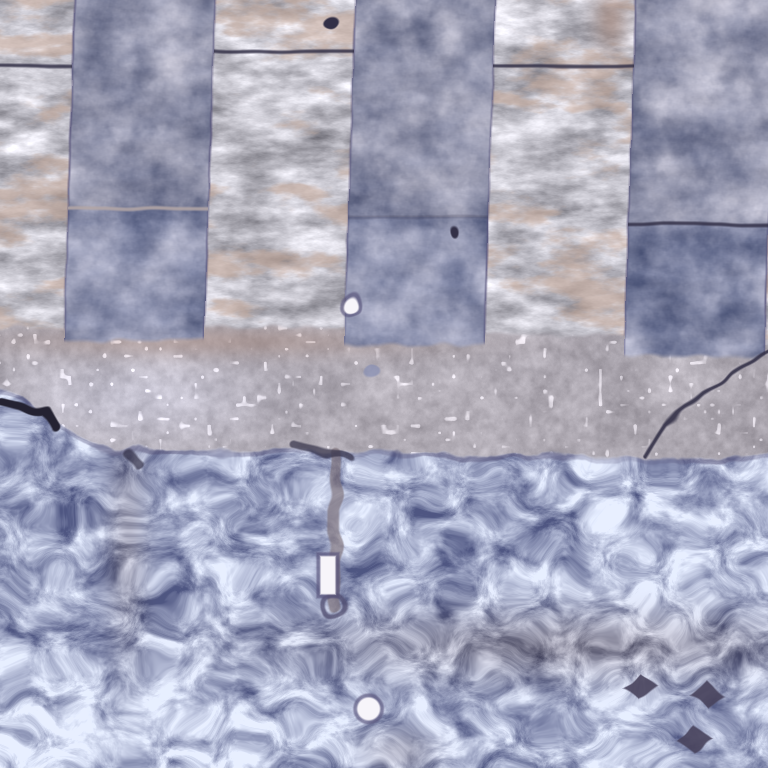
Write a three.js fragment shader that draws this texture.

```glsl
#define COLUMN_WIDTH 0.1825
#define COLUMN_START 0.0977
#define COLUMN_LEAN 0.033
#define SOFT 0.0018
#define PALE_TILE vec3(0.755, 0.750, 0.785)
#define BLUE_TILE vec3(0.535, 0.555, 0.665)
#define MORTAR vec3(0.685, 0.665, 0.700)
#define STONE_DARK vec3(0.38, 0.41, 0.57)
#define STONE_LIGHT vec3(0.86, 0.89, 0.97)
#define CRACK vec3(0.20, 0.19, 0.28)
#define RUST vec3(0.66, 0.54, 0.49)

varying vec2 vUv;

float hash(vec2 p) {
  vec3 q = fract(vec3(p.xyx) * 0.1031);
  q += dot(q, q.yzx + 33.33);
  return fract((q.x + q.y) * q.z);
}

float noise(vec2 p) {
  vec2 i = floor(p), f = fract(p);
  f = f * f * (3.0 - 2.0 * f);
  return mix(mix(hash(i), hash(i + vec2(1, 0)), f.x),
             mix(hash(i + vec2(0, 1)), hash(i + vec2(1, 1)), f.x), f.y);
}

float fbm(vec2 p) {
  float sum = 0.0, amp = 0.5;
  for (int i = 0; i < 5; i++) {
    sum += amp * noise(p);
    p = mat2(1.6, 1.2, -1.2, 1.6) * p + 17.3;
    amp *= 0.55;
  }
  return sum / 1.055;
}

// Coverage of a line or blob with a soft edge
float fill(float d, float radius) {
  return 1.0 - smoothstep(radius - SOFT, radius + SOFT, d);
}

float segment(vec2 p, vec2 a, vec2 b) {
  vec2 ap = p - a, ab = b - a;
  return length(ap - ab * clamp(dot(ap, ab) / dot(ab, ab), 0.0, 1.0));
}

float glow(vec2 p, vec2 centre, vec2 size) {
  vec2 q = (p - centre) / size;
  return exp(-dot(q, q));
}

float diamond(vec2 p, vec2 centre) {
  vec2 q = abs(p - centre);
  return q.x * 0.75 + q.y;
}

// Alternating pale and blue columns, each cut by one joint
vec3 tiles(vec2 p, float c, float id, float blue) {
  float grain = fbm(p * vec2(24.0, 62.0) + id * 7.0) - 0.5;
  float cloud = fbm(p * 22.0 + id * 5.0) - 0.5;
  float joint = mix(0.923 + 0.009 * sin(id * 1.5708), 0.728 - 0.005 * id, blue);
  float upper = step(joint, p.y);
  vec3 pale = PALE_TILE + grain * 0.65 + cloud * 0.25;
  float warm = smoothstep(0.5, 0.72, fbm(p * vec2(13.0, 32.0) + 40.0));
  pale = mix(pale, vec3(0.76, 0.65, 0.59), warm * 0.6);
  pale = mix(pale, RUST, glow(p, vec2(0.795, 0.975), vec2(0.022, 0.04)) * 0.6);
  vec3 slate = BLUE_TILE + cloud * vec3(0.60, 0.56, 0.48) + grain * 0.16;
  slate += upper * vec3(0.035, 0.025, 0.005);
  vec3 col = mix(pale, slate, blue);

  float edge = min(fract(c), 1.0 - fract(c)) * COLUMN_WIDTH;
  col = mix(col, CRACK * 1.7, fill(edge, 0.0012) * (0.35 + 0.5 * noise(p * 18.0)));
  float seam = abs(p.y - joint + (noise(p * 30.0) - 0.5) * 0.004);
  vec3 seamColor = id == 0.0 ? vec3(0.70, 0.65, 0.65) : CRACK;
  float strength = id == 2.0 ? 0.25 : 0.85;
  return mix(col, seamColor, fill(seam, 0.0022) * strength);
}

// Mottled stone with broad light and dark regions
vec3 roughStone(vec2 p) {
  vec2 warp = vec2(noise(p * 26.0), noise(p * 26.0 + 31.0));
  float n = fbm(p * vec2(34.0, 46.0) + warp * 1.8);
  float tone = 0.56 + (n - 0.5) * 2.1;
  tone += 0.24 * glow(p, vec2(0.89, 0.27), vec2(0.18, 0.08));
  tone += 0.28 * glow(p, vec2(0.07, 0.06), vec2(0.22, 0.07));
  tone += 0.12 * glow(p, vec2(0.62, 0.06), vec2(0.24, 0.08));
  tone -= 0.18 * glow(p, vec2(0.05, 0.31), vec2(0.13, 0.10));
  tone -= 0.20 * glow(p, vec2(0.67, 0.31), vec2(0.14, 0.035));
  tone -= 0.35 * glow(p, vec2(0.04, 0.17), vec2(0.13, 0.018));
  vec3 col = mix(STONE_DARK, STONE_LIGHT, clamp(tone, -0.15, 1.1));
  float stain = glow(p, vec2(0.75, 0.16), vec2(0.32, 0.045))
    + 0.8 * glow(p, vec2(0.165, 0.29), vec2(0.025, 0.13))
    + 0.7 * glow(p, vec2(0.52, 0.02), vec2(0.05, 0.03));
  return mix(col, vec3(0.57, 0.55, 0.60) + (n - 0.5) * 0.9, min(stain * 0.65, 0.8));
}

void main() {
  vec2 p = vUv;
  vec2 wobble = vec2(noise(p * 45.0), noise(p * 45.0 + 9.0)) - 0.5;
  vec2 q = p + wobble * 0.009;
  float c = (p.x + wobble.x * 0.002 - COLUMN_START + (1.0 - p.y) * COLUMN_LEAN) / COLUMN_WIDTH;
  float id = floor(c), blue = 1.0 - mod(id, 2.0);

  // Mortar band with fine grit
  float cloud = fbm(p * 16.0) - 0.5;
  vec3 mortar = MORTAR + cloud * 0.22 + (fbm(p * 95.0) - 0.5) * 0.18;
  mortar += vec3(0.06, 0.07, 0.09) * glow(p, vec2(0.18, 0.48), vec2(0.16, 0.06));
  mortar = mix(mortar, RUST, 0.45 * glow(p, vec2(0.28, 0.555), vec2(0.25, 0.02)));
  mortar += 0.22 * smoothstep(0.83, 0.95, noise(p * 110.0));

  float tileBase = mix(0.575, 0.557, blue) - 0.0013 * id * id;
  float ledge = 0.42 - 0.018 * p.x + 0.075 * smoothstep(0.14, 0.0, p.x);
  float ledgeGap = q.y - ledge + cloud * 0.018;
  vec3 col = mix(mortar, tiles(p, c, id, blue), smoothstep(-0.004, 0.004, q.y - tileBase));
  col = mix(roughStone(p), col, smoothstep(-0.003, 0.003, ledgeGap));
  col = mix(col, CRACK * 1.6, fill(abs(ledgeGap + 0.003), 0.003) * 0.6 * noise(p * 14.0));

  // Cracks at both sides and down the lower stone
  float crack = min(segment(q, vec2(1.0, 0.543), vec2(0.915, 0.485)),
                min(segment(q, vec2(0.915, 0.485), vec2(0.865, 0.444)),
                    segment(q, vec2(0.865, 0.444), vec2(0.839, 0.407))));
  col = mix(col, CRACK, fill(crack, 0.0025) * 0.9);
  float gap = min(segment(q, vec2(0.0, 0.478), vec2(0.058, 0.464)),
                  segment(q, vec2(0.058, 0.464), vec2(0.07, 0.442)));
  col = mix(col, CRACK * 0.7, fill(gap, 0.006));
  float runnel = segment(q, vec2(0.437, 0.41), vec2(0.436, 0.21));
  col = mix(col, vec3(0.48, 0.43, 0.46), fill(runnel, 0.007) * 0.65);
  float ring = abs(length(q - vec2(0.435, 0.212)) - 0.014);
  col = mix(col, CRACK * 1.5, fill(ring, 0.003) * 0.7);
  float stub = segment(q, vec2(0.165, 0.41), vec2(0.18, 0.395));
  float knot = segment(q, vec2(0.385, 0.42), vec2(0.455, 0.405));
  col = mix(col, CRACK, fill(min(stub, knot), 0.005) * 0.7);

  // Dark chips
  float chips = min(diamond(q, vec2(0.834, 0.106)),
                min(diamond(q, vec2(0.922, 0.096)), diamond(q, vec2(0.902, 0.036))));
  col = mix(col, vec3(0.28, 0.26, 0.36), fill(chips, 0.017) * 0.9);
  float pits = min(length(q - vec2(0.43, 0.971)) - 0.004, length(q - vec2(0.593, 0.699)));
  col = mix(col, CRACK, fill(pits, 0.006));
  col = mix(col, vec3(0.52, 0.55, 0.70), fill(length(q - vec2(0.486, 0.517)), 0.010) * 0.7);

  // White flecks with dark rims
  vec2 peg = abs(p - vec2(0.427, 0.251)) - vec2(0.010, 0.025);
  float fleck = min(max(peg.x, peg.y), min(length(p - vec2(0.48, 0.077)) - 0.015,
                                         length(q - vec2(0.456, 0.603)) - 0.010));
  col = mix(col, CRACK * 1.7, fill(fleck, 0.005) * 0.65);
  col = mix(col, vec3(0.97, 0.96, 0.98), fill(fleck, 0.0));
  gl_FragColor = vec4(clamp(col, 0.0, 1.0), 1.0);
}
```
